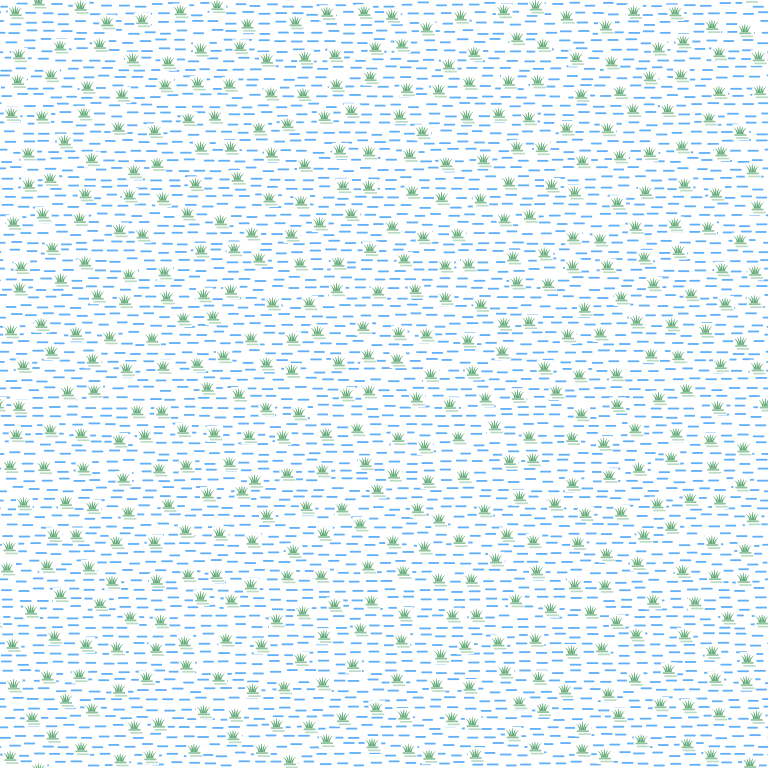
Write a Shadertoy shader that draws this pattern.

```glsl
// Scattered green marsh tufts among short blue water dashes on white.

const float TUFTS = 22.0;              // tufts across and down
const vec2 DASHES = vec2(46.0, 84.0);  // dashes across and down

vec2 hash22(vec2 p) {
    vec3 a = fract(p.xyx * vec3(0.1031, 0.1030, 0.0973));
    a += dot(a, a.yzx + 33.33);
    return fract((a.xx + a.yz) * a.zy);
}

float sdBox(vec2 p, vec2 halfSize) {
    vec2 d = abs(p) - halfSize;
    return length(max(d, 0.0)) + min(max(d.x, d.y), 0.0);
}

float sdBar(vec2 p, float halfLength, float radius) {
    p.x -= clamp(p.x, -halfLength, halfLength);
    return length(p) - radius;
}

// Five tapered blades fanning out from a common base
float sdBlades(vec2 p) {
    float d = 1e3;
    for (float i = -2.0; i <= 2.0; i++) {
        float height = 8.3 - 1.1 * abs(i);
        float t = clamp((p.y + 1.2) / height, 0.0, 1.0);
        float centre = i * (1.25 + 1.75 * t * t);
        float width = 0.95 * sqrt(1.0 - t);
        float slope = i * 3.5 * t / height;
        float side = (abs(p.x - centre) - width) / sqrt(1.0 + slope * slope);
        d = min(d, max(side, max(-1.2 - p.y, p.y + 1.2 - height)));
    }
    return d;
}

float sdDashes(vec2 uv) {
    vec2 p = uv * DASHES;
    p.x += hash22(vec2(floor(p.y), 71.0)).x;  // each row slides on its own
    vec2 id = mod(floor(p), DASHES);
    vec2 jitter = (hash22(id + 13.0) - 0.5) * vec2(0.2, 0.5);
    vec2 q = (fract(p) - 0.5 - jitter) / DASHES;
    return sdBar(q, 0.0057 + 0.0008 * hash22(id + 151.0).x, 0.0012);
}

float coverage(float d, float pixel) {
    return clamp(0.5 - d / pixel, 0.0, 1.0);
}

void mainImage(out vec4 fragColor, in vec2 fragCoord) {
    vec2 uv = fragCoord / iResolution.y;
    float pixel = 1.0 / iResolution.y;

    // Nearest parts of the loosely scattered tufts, 35 units to a cell
    float blades = 1e3, ripple = 1e3, paleRipple = 1e3, clearing = 1e3;
    vec2 cell = floor(uv * TUFTS);
    for (int j = -1; j <= 1; j++) {
        for (int i = -1; i <= 1; i++) {
            vec2 id = cell + vec2(i, j);
            vec2 wrapped = mod(id, TUFTS);
            vec2 sway = 0.26 * sin(wrapped.yx * 6.2832 * vec2(7.0, 5.0) / TUFTS);
            vec2 centre = id + 0.5 + sway + 0.42 * (hash22(wrapped) - 0.5);
            vec2 q = (uv * TUFTS - centre) * 35.0;
            blades = min(blades, sdBlades(q));
            ripple = min(ripple, sdBar(q - vec2(0.4, -2.2), 5.2, 0.85));
            paleRipple = min(paleRipple, sdBar(q - vec2(2.2, -5.2), 5.4, 0.85));
            clearing = min(clearing, sdBox(q - vec2(0.8, 0.5), vec2(8.4, 8.2)));
        }
    }

    // Water, cut away around each tuft
    float unit = 1.0 / (TUFTS * 35.0);
    float water = max(sdDashes(uv), -clearing * unit);
    vec3 color = mix(vec3(1.0), vec3(0.38, 0.69, 0.98), coverage(water, pixel));

    // Ripples, then grass
    color = mix(color, vec3(0.73, 0.86, 0.77), coverage(paleRipple * unit, pixel));
    color = mix(color, vec3(0.56, 0.77, 0.62), coverage(ripple * unit, pixel));
    color = mix(color, vec3(0.41, 0.68, 0.49), coverage(blades * unit, pixel));
    fragColor = vec4(color, 1.0);
}
```
